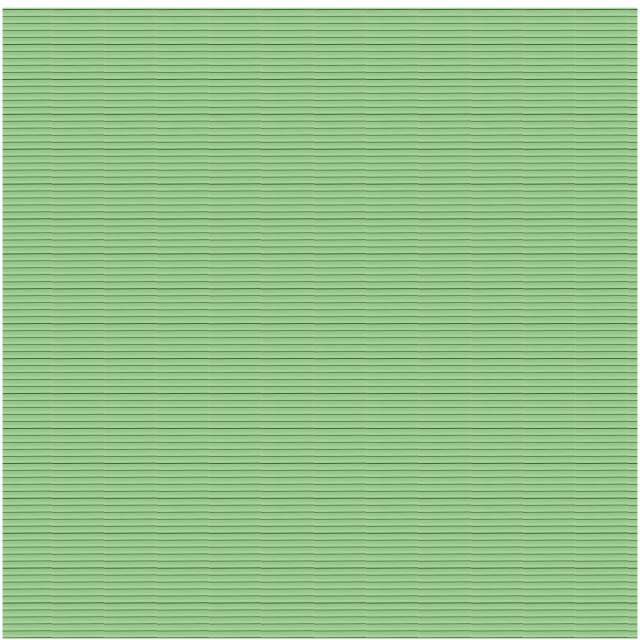
A WebGL 1 fragment shader for this texture:

```glsl
precision highp float;

uniform vec2 u_resolution;

#define TILE_WIDTH 0.0818
#define BOARD_PITCH 0.01091
#define BOARDS_PER_TILE 5.0
#define ORIGIN vec2(-0.0006, 0.0033)
#define PANEL_MIN vec2(0.004, 0.0024)
#define PANEL_MAX vec2(0.996, 0.988)
#define GROOVE_WIDTH 0.0012
#define LIP_WIDTH 0.0030
#define TILT 0.0006
#define GRAIN 0.014

const vec3 PAPER = vec3(0.995, 1.0, 0.995);
const vec3 BOARD = vec3(0.600, 0.785, 0.560);
const vec3 LIP = vec3(0.650, 0.825, 0.605);
const vec3 GROOVE = vec3(0.290, 0.450, 0.240);
const vec3 DEEP_GROOVE = vec3(0.200, 0.350, 0.160);
const vec3 RIM = vec3(0.720, 0.820, 0.700);

float hash(vec2 p) {
  p = fract(p * vec2(0.1031, 0.1137));
  p += dot(p, p.yx + 33.33);
  return fract((p.x + p.y) * p.x * 17.0);
}

float noise(vec2 p) {
  vec2 i = floor(p);
  vec2 f = fract(p);
  f = f * f * (3.0 - 2.0 * f);
  return mix(mix(hash(i), hash(i + vec2(1.0, 0.0)), f.x),
             mix(hash(i + vec2(0.0, 1.0)), hash(i + 1.0), f.x), f.y);
}

// Share of a pixel covered by a band of the given width
float bandCoverage(float dist, float width, float pixel) {
  float lo = max(dist - 0.5 * pixel, -0.5 * width);
  float hi = min(dist + 0.5 * pixel, 0.5 * width);
  return max(hi - lo, 0.0) / pixel;
}

float panelCoverage(vec2 p, vec2 pixel) {
  vec2 inside = min(p - PANEL_MIN, PANEL_MAX - p) / pixel + 0.5;
  vec2 cover = clamp(inside, 0.0, 1.0);
  return cover.x * cover.y;
}

vec3 siding(vec2 p, vec2 pixel) {
  vec2 q = p - ORIGIN;
  float across = fract(q.x / TILE_WIDTH);
  q.y -= TILT * (across - 0.5);

  // Signed height above the nearest groove
  float row = q.y / BOARD_PITCH;
  float line = floor(row + 0.5);
  float height = (row - line) * BOARD_PITCH;
  float lineInTile = mod(line, BOARDS_PER_TILE);
  float deep = 1.0 - step(0.5, lineInTile);

  // Board face: shade below each groove, pale lip above it
  vec3 color = BOARD;
  color *= 1.0 - 0.03 * smoothstep(-0.45, -0.1, height / BOARD_PITCH)
                      * step(height, 0.0);
  float lip = bandCoverage(height - 0.28 * BOARD_PITCH, LIP_WIDTH, pixel.y);
  color = mix(color, LIP, lip);

  // Long grain and a warm tint that repeat with every tile
  float rowInTile = mod(row, BOARDS_PER_TILE);
  float grain = noise(vec2(across * 9.0, rowInTile * 4.0)) - 0.5;
  color += GRAIN * grain;
  float warmth = abs(2.0 * across - 1.0);
  color += vec3(0.012, 0.003, -0.006) * (warmth * warmth - 0.33);

  // Faint joint between tiles
  float joint = (0.5 - abs(across - 0.5)) * TILE_WIDTH;
  color += 0.02 * bandCoverage(joint, 0.0015, pixel.x);

  // Grooves, the deepest one starting each tile
  float wear = 0.88 + 0.12 * noise(vec2(across * 6.0, lineInTile * 7.0));
  float width = GROOVE_WIDTH * mix(0.96, 1.15, deep);
  float groove = bandCoverage(height, width, pixel.y) * wear;
  return mix(color, mix(GROOVE, DEEP_GROOVE, deep), groove);
}

void main() {
  vec2 pixel = 1.0 / u_resolution;
  vec2 p = gl_FragCoord.xy * pixel;
  vec3 color = siding(p, pixel);

  // Pale rim along the top edge
  float rim = bandCoverage(p.y - PANEL_MAX.y + 0.0008, 0.0016, pixel.y);
  color = mix(color, RIM, rim);

  color = mix(PAPER, color, panelCoverage(p, pixel));
  gl_FragColor = vec4(color, 1.0);
}
```
